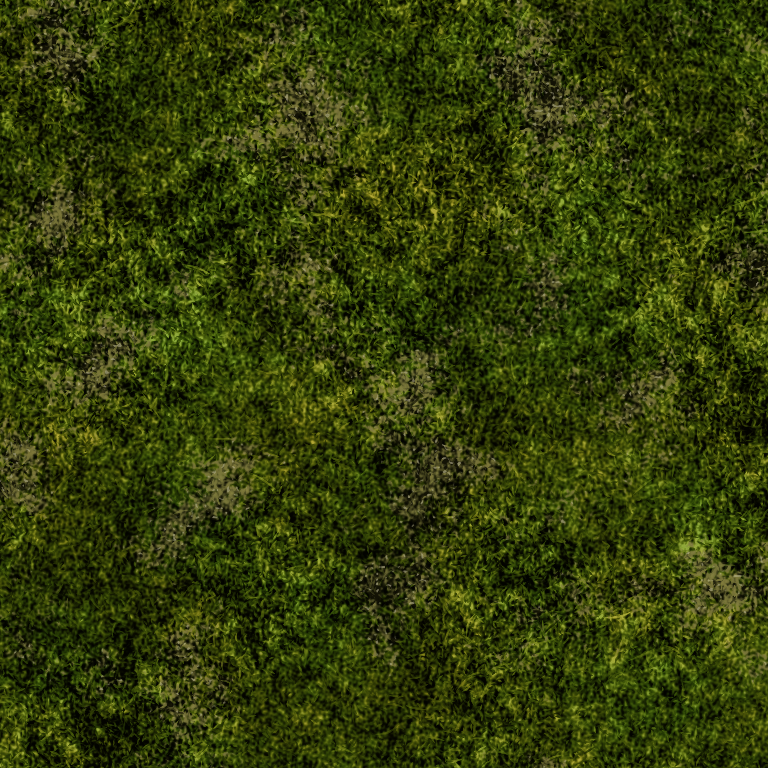
This texture is drawn by a WebGL 1 fragment shader. Its source:

```glsl
precision highp float;
uniform vec2 u_resolution;

// Grass tones from shadow to sunlit tip
const vec3 BLACK  = vec3(0.010, 0.013, 0.000);
const vec3 SHADOW = vec3(0.040, 0.050, 0.002);
const vec3 DEEP   = vec3(0.110, 0.150, 0.010);
const vec3 MOSS   = vec3(0.180, 0.240, 0.018);
const vec3 GRASS  = vec3(0.270, 0.330, 0.035);
const vec3 TIP    = vec3(0.410, 0.460, 0.080);
const vec3 GLINT  = vec3(0.620, 0.660, 0.220);
// Bare, dry ground
const vec3 SOIL   = vec3(0.090, 0.085, 0.025);
const vec3 STRAW  = vec3(0.480, 0.450, 0.250);
const vec3 FLECK  = vec3(0.700, 0.670, 0.540);
// Tint at the cool and warm ends of the hue drift
const vec3 COOL_TINT = vec3(0.86, 1.01, 1.05);
const vec3 WARM_TINT = vec3(1.12, 0.99, 0.95);

const float CLUMP_SCALE  = 28.0;
const float TUFT_SCALE   = 68.0;
const float GRAIN_SCALE  = 200.0;
const vec2  FIBRE_SCALE  = vec2(180.0, 70.0);
const float PATCH_SCALE  = 6.5;
const float BASE_TONE    = -0.22;
const int   BLADE_LAYERS = 7;
const float FINE_CELLS   = 115.0;
const float LONG_CELLS   = 27.0;
const float BLADE_LENGTH = 0.56;
const float BLADE_BEND   = 0.22;
const float ANGLE_SPREAD = 2.8;

vec2 hash2(vec2 p) {
  vec3 q = fract(p.xyx * vec3(0.1031, 0.1030, 0.0973));
  q += dot(q, q.yzx + 33.33);
  return fract((q.xx + q.yz) * q.zy);
}

vec2 gradient(vec2 cell) {
  float a = 6.2832 * hash2(cell).x;
  return vec2(cos(a), sin(a));
}

float noise(vec2 p) {
  vec2 i = floor(p), f = p - i;
  vec2 u = f * f * f * (f * (f * 6.0 - 15.0) + 10.0);
  vec2 e = vec2(1.0, 0.0);
  float low  = mix(dot(gradient(i), f), dot(gradient(i + e), f - e), u.x);
  float high = mix(dot(gradient(i + e.yx), f - e.yx),
                   dot(gradient(i + e.xx), f - e.xx), u.x);
  return mix(low, high, u.y);
}

vec2 turn(vec2 p, float a) {
  float c = cos(a), s = sin(a);
  return vec2(c * p.x + s * p.y, c * p.y - s * p.x);
}

float ramp(float a, float b, float x) {
  return clamp((x - a) / (b - a), 0.0, 1.0);
}

vec3 grassColor(float tone) {
  vec3 c = mix(BLACK, SHADOW, ramp(-2.3, -1.48, tone));
  c = mix(c, DEEP,  ramp(-1.48, -0.69, tone));
  c = mix(c, MOSS,  ramp(-0.69, 0.0, tone));
  c = mix(c, GRASS, ramp(0.0, 0.75, tone));
  c = mix(c, TIP,   ramp(0.75, 1.5, tone));
  return mix(c, GLINT, ramp(1.5, 2.6, tone));
}

// Lays one layer of curved, tapered blades over the tone
float addBlades(float tone, float ground, vec2 uv, float layer,
                float flow, float rugged, float px) {
  float rise = layer / float(BLADE_LAYERS - 1);
  float cells = mix(FINE_CELLS, LONG_CELLS, rise);
  float halfWidth = mix(0.0013, 0.0015, rise);
  float share = mix(0.95, 0.25, rise) * mix(0.45, 1.0, rugged);
  vec2 p = turn(uv, layer * 0.7) * cells + layer * 17.3;
  vec2 home = floor(p);
  for (int y = -1; y <= 1; y++) {
    for (int x = -1; x <= 1; x++) {
      vec2 cell = home + vec2(float(x), float(y));
      vec2 place = hash2(cell + 7.1);
      vec2 look = hash2(cell + 91.7);
      float angle = flow + (look.x - 0.5) * ANGLE_SPREAD - layer * 0.7;
      vec2 d = turn(p - cell - place, angle);
      float along = d.x / (BLADE_LENGTH * mix(0.6, 1.0, look.y));
      float bend = (fract(look.x * 13.7) - 0.5) * BLADE_BEND;
      float across = (d.y + bend * along * along) / cells;
      float width = halfWidth * (1.0 - along * along);
      float cover = smoothstep(-0.5 * px, 0.5 * px, width - abs(across));
      cover *= step(abs(along), 1.0) * step(fract(place.x * 29.3), share);
      float shade = mix(-1.3, 1.4, fract(look.y * 17.9)) + 0.25 * rise;
      shade += 0.3 * clamp(across / halfWidth, -1.0, 1.0);
      tone = mix(tone, ground + shade * mix(0.65, 1.1, rugged), cover * 0.85);
    }
  }
  return tone;
}

void main() {
  float side = min(u_resolution.x, u_resolution.y);
  vec2 uv = gl_FragCoord.xy / side;
  float px = 1.0 / side;

  // Broad light, clumps and the direction of growth
  float rugged = smoothstep(-0.25, 0.2, noise(uv * 3.6 + 41.0));
  float clump = noise(turn(uv, 0.6) * CLUMP_SCALE);
  float ground = 0.9 * noise(uv * 3.1 + 5.0) + 0.9 * noise(turn(uv, 0.4) * 10.0);
  ground += clump * mix(0.9, 2.0, rugged);
  float flow = 1.5708 + 2.0 * noise(uv * 4.0 + 23.0);

  // Tufts, fibres and grain below the blades
  vec2 sway = 2.6 * vec2(noise(uv * 13.0 + 3.0), noise(uv * 13.0 + 67.0));
  float grain = noise(turn(uv, 1.1) * GRAIN_SCALE);
  float detail = 2.3 * noise(turn(uv, 0.9) * TUFT_SCALE + sway);
  detail += 2.3 * noise(uv * FIBRE_SCALE + sway) + 1.6 * grain;
  float tone = BASE_TONE + ground + detail * mix(0.75, 1.15, rugged);

  for (int i = 0; i < BLADE_LAYERS; i++) {
    tone = addBlades(tone, ground, uv, float(i), flow, rugged, px);
  }
  tone += 1.2 * grain;

  // Hue drift over the green
  float hue = 0.5 + 0.7 * noise(uv * 6.0 + 77.0) + 0.6 * noise(uv * 48.0 + 9.0);
  vec3 color = grassColor(tone) * mix(COOL_TINT, WARM_TINT, clamp(hue, 0.0, 1.0));

  // Ragged dry patches with pale flecks
  float bare = noise(uv * PATCH_SCALE + 13.0) + 0.5 * noise(uv * 19.0 + 31.0);
  bare += 0.55 * noise(uv * 85.0) + 0.4 * grain;
  bare = smoothstep(0.2, 0.55, bare);
  vec3 dry = mix(SOIL, STRAW, ramp(-1.4, 0.9, tone));
  dry = mix(dry, FLECK, 0.8 * smoothstep(0.25, 0.45, noise(uv * 170.0 + 51.0)));
  color = mix(color, dry, bare * 0.8);

  gl_FragColor = vec4(color, 1.0);
}
```
